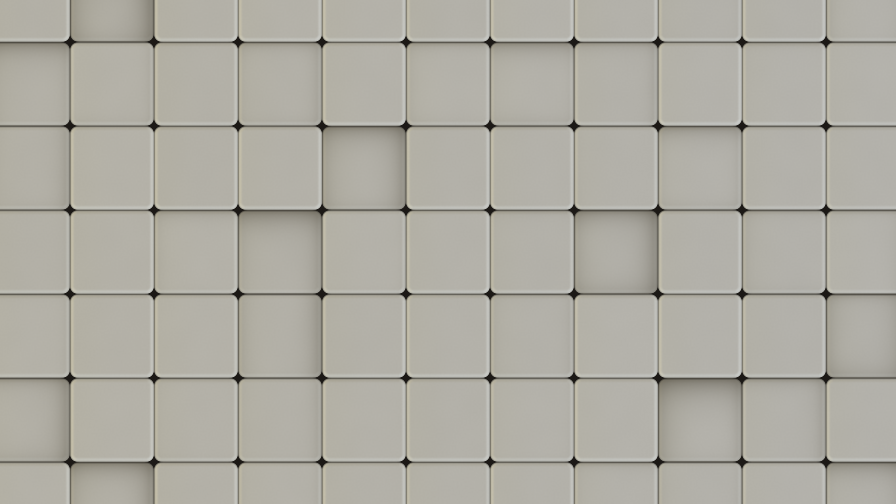
Give the GLSL for this pattern, as a Shadertoy shader.

```glsl
float hash(vec2 p) {
    vec3 a = fract(p.xyx * vec3(0.1031, 0.1030, 0.0973));
    a += dot(a, a.yzx + 33.33);
    return fract((a.x + a.y) * a.z);
}

vec2 gradientAt(vec2 cell) {
    float angle = 6.2832 * hash(cell + 71.0);
    return vec2(cos(angle), sin(angle));
}

float gradientNoise(vec2 p) {
    vec2 i = floor(p), f = p - i;
    vec2 u = f * f * f * (f * (f * 6.0 - 15.0) + 10.0);
    vec2 s = vec2(1.0, 0.0);
    float low = mix(dot(gradientAt(i), f), dot(gradientAt(i + s), f - s), u.x);
    float high = mix(dot(gradientAt(i + s.yx), f - s.yx),
                     dot(gradientAt(i + 1.0), f - 1.0), u.x);
    return mix(low, high, u.y);
}

// Heights vary gently, with some blocks clearly sunken
float blockHeight(vec2 cell) {
    return 1.0 - 0.8 * pow(hash(cell + 19.0), 2.4);
}

float roundedBox(vec2 p, vec2 halfSize, float radius) {
    vec2 e = abs(p) - halfSize + radius;
    return length(max(e, 0.0)) + min(max(e.x, e.y), 0.0) - radius;
}

// Soft occlusion cast by taller neighbours, strongest from above and right
float neighbourShade(vec2 q, vec2 cell, float height) {
    float shade = 0.0;
    vec2 side = vec2(1.0, 0.0);
    for (int i = 0; i < 4; i++) {
        float drop = max(blockHeight(cell + side) - height, 0.0);
        float away = 0.5 - dot(q, side);
        float weight = 0.6 + dot(side, vec2(0.2, 0.3));
        shade += weight * drop * exp(-away / (0.02 + 0.16 * drop));
        side = vec2(-side.y, side.x);
    }
    return shade;
}

void mainImage(out vec4 fragColor, in vec2 fragCoord) {
    // Six blocks per canvas height, one centred on the canvas
    vec2 p = (fragCoord - 0.5 * iResolution.xy) / iResolution.y * 6.0;
    float pixel = 6.0 / iResolution.y;
    vec2 cell = floor(p + 0.5);
    vec2 q = p - cell;

    float height = blockHeight(cell);
    float d = roundedBox(q, vec2(0.494, 0.492) + 0.004 * height, 0.085);

    // Matte face with a warm left side and faint surface variation
    vec3 color = vec3(0.703, 0.694, 0.663);
    color -= vec3(0.002, 0.003, 0.014) * smoothstep(0.1, -0.5, q.x);
    color -= vec3(0.0, 0.0005, 0.002) * clamp(-p.x, -4.0, 4.0);
    color += 0.008 * (hash(cell + 5.0) - 0.5);
    color += 0.005 * gradientNoise(p * 3.0) + 0.006 * gradientNoise(p * 40.0);

    // Bevel: cool light right and below, warm left, shaded top
    vec2 corner = max(abs(q) - 0.41, 0.0);
    vec2 n = sign(q) * corner / max(length(corner), 0.0001);
    float rim = smoothstep(-0.06, -0.022, d) * mix(0.3, 1.0, height);
    vec3 bevel = max(n.x, 0.0) * vec3(0.065, 0.075, 0.085)
               + max(-n.x, 0.0) * vec3(0.065, 0.055, 0.02)
               + max(-n.y, 0.0) * vec3(0.05, 0.06, 0.07)
               - max(n.y, 0.0) * vec3(0.03, 0.035, 0.05);
    color += rim * bevel;

    // Contact shadows, and a crease darker on the top and left edges
    float shade = neighbourShade(q, cell, height);
    color *= exp(-shade * vec3(0.58, 0.61, 0.68));
    float crease = 0.23 + dot(n, vec2(-0.09, 0.14));
    color *= 1.0 - crease * smoothstep(-0.02, 0.0, d);

    // Shallow brown gaps open into dark holes at the corners
    vec2 toEdge = 0.5 - abs(q);
    float hole = smoothstep(0.13, 0.06, toEdge.x + toEdge.y);
    vec3 gap = mix(vec3(0.31, 0.295, 0.26), vec3(0.11, 0.10, 0.085), hole);
    float face = smoothstep(0.5 * pixel, -0.5 * pixel, d);
    fragColor = vec4(mix(gap, color, face), 1.0);
}
```
